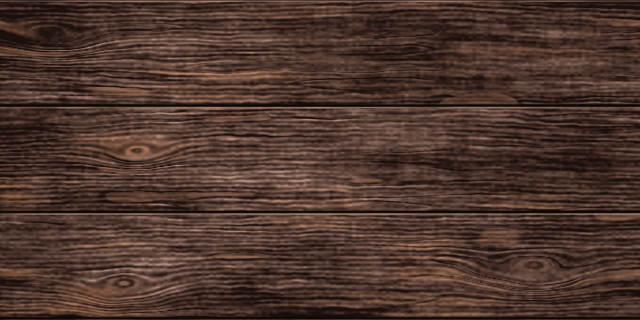
Give the GLSL for this texture, as a Shadertoy shader.

```glsl
const float PLANK_PITCH = 0.3325;
const float SEAM_OFFSET = 0.005;

const vec3 BLACK  = vec3(0.10, 0.06, 0.05);
const vec3 DARK   = vec3(0.18, 0.11, 0.09);
const vec3 BROWN  = vec3(0.28, 0.19, 0.16);
const vec3 LIGHT  = vec3(0.37, 0.27, 0.23);
const vec3 PALE   = vec3(0.49, 0.37, 0.33);
const vec3 GLINT  = vec3(0.67, 0.53, 0.47);
const vec3 ORANGE = vec3(0.49, 0.33, 0.24);

// Knots: centre and radius of influence
const int KNOT_COUNT = 4;
const vec3 KNOTS[KNOT_COUNT] = vec3[](
    vec3(0.16, 0.90, 0.060), vec3(0.43, 0.53, 0.045),
    vec3(0.39, 0.115, 0.060), vec3(1.667, 0.172, 0.070));

float hash(vec2 p) {
    return fract(sin(dot(p, vec2(127.1, 311.7))) * 43758.5453);
}

float noise(vec2 p) {
    vec2 i = floor(p), f = fract(p);
    f = f * f * (3.0 - 2.0 * f);
    return mix(mix(hash(i), hash(i + vec2(1, 0)), f.x),
               mix(hash(i + vec2(0, 1)), hash(i + vec2(1, 1)), f.x), f.y);
}

float plankIndex(float y) {
    return floor((y - SEAM_OFFSET) / PLANK_PITCH);
}

// Grain height bent by waves and wrapped around knots; y holds the knot heart
vec2 grainField(vec2 p, float plank, float seed) {
    float grain = p.y + 0.030 * (noise(p * vec2(1.5, 5.0) + seed) - 0.5)
                      + 0.009 * (noise(p * vec2(7.0, 22.0) + seed) - 0.5)
                      + 0.004 * (noise(p * vec2(28.0, 50.0) + seed) - 0.5);
    float heart = 0.0;
    for (int i = 0; i < KNOT_COUNT; i++) {
        vec3 knot = KNOTS[i];
        float samePlank = 1.0 - step(0.5, abs(plankIndex(knot.y) - plank));
        float r = length((p - knot.xy) * vec2(0.45, 1.0));
        r += 0.012 * (noise(p * vec2(12.0, 25.0) + seed) - 0.5);
        float q = r / knot.z;
        grain = mix(grain, knot.y + r, samePlank * exp(-q * q));
        heart += samePlank * exp(-12.0 * q * q);
    }
    return vec2(grain, heart);
}

// Thin splits that follow the grain, present only in some stretches
float cracks(float x, float grain, float seed) {
    float ridge = abs(noise(vec2(x * 2.6, grain * 38.0) + seed) - 0.5);
    float stretchMask = smoothstep(0.35, 0.65, noise(vec2(x * 4.0, grain * 14.0) + seed + 7.0));
    return (1.0 - smoothstep(0.01, 0.08, ridge)) * stretchMask;
}

vec3 woodRamp(float tone) {
    vec3 c = mix(BLACK, DARK, smoothstep(0.0, 0.22, tone));
    c = mix(c, BROWN, smoothstep(0.22, 0.43, tone));
    c = mix(c, LIGHT, smoothstep(0.43, 0.63, tone));
    c = mix(c, PALE, smoothstep(0.63, 0.85, tone));
    return mix(c, GLINT, smoothstep(0.85, 1.10, tone));
}

void mainImage(out vec4 fragColor, in vec2 fragCoord) {
    vec2 p = fragCoord / iResolution.y;
    float aspect = iResolution.x / iResolution.y;
    float pixel = 1.0 / iResolution.y;
    float plank = plankIndex(p.y);
    float seed = 17.0 * plank + 31.0;

    vec2 field = grainField(p, plank, seed);
    float grain = field.x;

    // Fibres from broad bands to fine striations
    float cloud = noise(p * vec2(2.2, 5.0) + seed + 2.0);
    float broad = noise(vec2(p.x * 1.6, grain * 18.0) + seed);
    float fibre = noise(vec2(p.x * 4.0, grain * 85.0) + seed);
    float fine  = noise(vec2(p.x * 18.0, grain * 128.0) + seed);
    float speck = noise(p * vec2(85.0, 128.0) + seed);
    float tone = 0.45 + 0.30 * (cloud - 0.5) + 0.28 * (broad - 0.5)
               + 0.42 * (fibre - 0.5) + 0.40 * (fine - 0.5) + 0.30 * (speck - 0.5);

    // Growth lines, closely and almost evenly spaced
    float ringPhase = grain * 430.0 + 3.0 * noise(vec2(p.x * 1.5, grain * 12.0) + seed);
    float ringArea = smoothstep(0.25, 0.7, noise(p * vec2(1.6, 8.0) + seed + 3.0));
    tone += (0.06 + 0.14 * ringArea) * sin(ringPhase);

    // Small torn slivers expose smoother wood with a dark rim
    float sliver = noise(vec2(p.x * 2.6, grain * 21.0) + seed + 11.0);
    float torn = smoothstep(0.87, 0.89, sliver);
    float rim = smoothstep(0.82, 0.86, sliver) * (1.0 - torn);
    tone = mix(tone, 0.60 + 0.4 * (fine - 0.5), 0.45 * torn) - 0.15 * rim;

    // Splits with a lit lower lip
    tone -= 0.32 * cracks(p.x, grain, seed);
    tone += 0.16 * cracks(p.x, grain + 0.005, seed);
    tone -= 0.10 * field.y;

    // Light falls off towards the corners
    vec2 fromCentre = (p - vec2(0.5 * aspect, 0.55)) / vec2(0.5 * aspect, 0.5);
    float falloff = dot(fromCentre, fromCentre);
    tone += 0.11 - 0.13 * falloff;

    // Orange stain in patches, stronger near the sides
    float stain = smoothstep(0.50, 0.85, noise(p * vec2(3.0, 13.0) + seed + 5.0));
    stain *= smoothstep(0.35, 0.75, fibre) * (0.35 + 0.5 * abs(fromCentre.x));
    stain = max(stain, 0.45 * torn);
    vec3 wood = woodRamp(tone);
    vec3 stained = ORANGE * (0.45 + 0.95 * clamp(tone, 0.0, 1.0));
    wood = mix(wood, stained, clamp(stain + 0.3 * field.y, 0.0, 0.85));

    // Lit upper edge of each plank and dark seam between planks
    float below = fract((p.y - SEAM_OFFSET) / PLANK_PITCH) * PLANK_PITCH;
    float above = PLANK_PITCH - below;
    float edgeWear = noise(vec2(p.x * 9.0, seed)) * (1.0 - 0.35 * abs(fromCentre.x));
    float lip = smoothstep(0.002, 0.004, above) * (1.0 - smoothstep(0.007, 0.011, above));
    wood = mix(wood, GLINT, lip * (0.25 + 0.7 * edgeWear));
    float seam = 1.0 - smoothstep(0.003 - 0.5 * pixel, 0.003 + pixel, min(above, below));
    wood *= 1.0 - 0.45 * (1.0 - smoothstep(0.0, 0.012, below));
    fragColor = vec4(mix(wood, 0.5 * BLACK, 0.95 * seam), 1.0);
}
```
